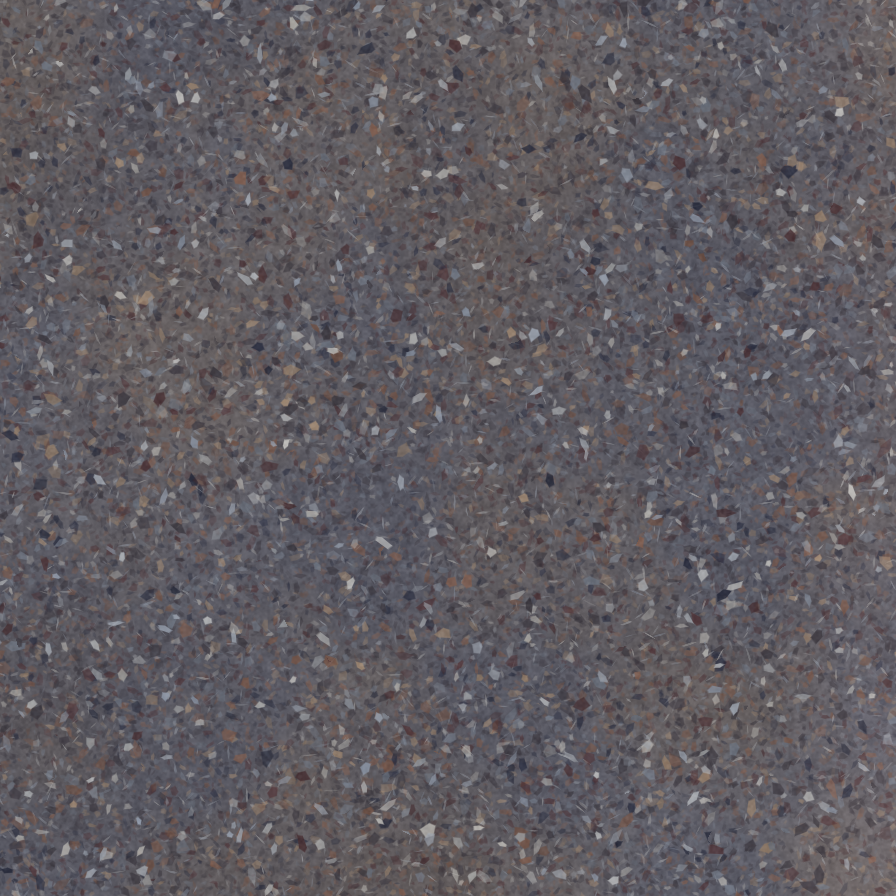
This texture is drawn by a three.js fragment shader. Its source:

```glsl
// Worn stone aggregate: a grainy grey-violet binder packed with tiny angular chips.
// Jittered cells hold random convex polygons, layered from faint fine grit to
// muted coloured stones, thin slivers and sparse pale flecks.
varying vec2 vUv;

const float TAU = 6.2831853;
const float EDGE = 0.0011;                        // chip edge softness
const vec3 BINDER = vec3(0.375, 0.365, 0.385);
const vec3 COOL_TINT = vec3(-0.022, -0.010, 0.012);
const vec3 WARM_TINT = vec3(0.024, 0.010, -0.008);
const vec3 CHARCOAL = vec3(0.235, 0.220, 0.250);
const vec3 NAVY = vec3(0.150, 0.165, 0.235);
const vec3 MAROON = vec3(0.290, 0.190, 0.205);
const vec3 RUST = vec3(0.470, 0.340, 0.285);
const vec3 TAN = vec3(0.600, 0.510, 0.425);
const vec3 SLATE = vec3(0.430, 0.460, 0.510);
const vec3 PALE = vec3(0.710, 0.700, 0.680);

vec3 hash3(vec3 p) {
  p = fract(p * vec3(0.1031, 0.1030, 0.0973));
  p += dot(p, p.yxz + 33.33);
  return fract((p.xxy + p.yxx) * p.zyx);
}

float valueNoise(vec2 p, float seed) {
  vec2 i = floor(p);
  vec2 f = fract(p);
  f = f * f * (3.0 - 2.0 * f);
  float low = mix(hash3(vec3(i, seed)).x, hash3(vec3(i + vec2(1.0, 0.0), seed)).x, f.x);
  float high = mix(hash3(vec3(i + vec2(0.0, 1.0), seed)).x, hash3(vec3(i + 1.0, seed)).x, f.x);
  return mix(low, high, f.y);
}

// Sum of four octaves, centred on zero
float fbm(vec2 p, float seed) {
  float sum = 0.0;
  float gain = 0.5;
  for (int i = 0; i < 4; i++) {
    sum += gain * (valueNoise(p, seed + float(i)) - 0.5);
    p = p * 2.03 + 7.1;
    gain *= 0.55;
  }
  return sum;
}

// Irregular five-sided convex chip
float chipDistance(vec2 p, float radius, vec3 id) {
  float d = -1.0;
  for (int i = 0; i < 5; i++) {
    vec3 h = hash3(id + float(i) * 3.7);
    float a = TAU * (float(i) + 0.6 * h.x) / 5.0;
    d = max(d, dot(p, vec2(cos(a), sin(a))) - radius * (0.7 + 0.5 * h.y));
  }
  return d;
}

vec3 stoneColour(float pick) {
  vec3 c = CHARCOAL;
  c = mix(c, NAVY, step(0.30, pick));
  c = mix(c, MAROON, step(0.41, pick));
  c = mix(c, RUST, step(0.58, pick));
  c = mix(c, SLATE, step(0.75, pick));
  c = mix(c, TAN, step(0.87, pick));
  return mix(c, PALE, step(0.96, pick));
}

// Paints one layer; paleness 1 gives only pale chips, radius is in cell units
vec3 addChips(vec3 ground, vec2 uv, float cells, float density, float radius,
              float stretch, float opacity, float paleness, float seed) {
  vec2 g = uv * cells;
  vec2 home = floor(g);
  for (int y = -1; y <= 1; y++) {
    for (int x = -1; x <= 1; x++) {
      vec2 cell = home + vec2(float(x), float(y));
      vec3 id = vec3(cell, seed);
      vec3 place = hash3(id);
      if (place.z > density) continue;
      vec3 form = hash3(id + 41.3);
      vec3 look = hash3(id + 87.9);
      vec2 p = g - cell - 0.1 - 0.8 * place.xy;
      float a = TAU * form.x;
      p = mat2(cos(a), -sin(a), sin(a), cos(a)) * p;
      float ratio = sqrt(mix(1.0, stretch, form.y));
      p *= vec2(1.0 / ratio, ratio);
      float size = radius * mix(0.55, 1.15, form.z);
      float soft = EDGE * cells;
      float cover = 1.0 - smoothstep(-soft, soft, chipDistance(p, size, id));
      vec3 stone = mix(stoneColour(look.x), mix(SLATE * 1.2, PALE, look.x), paleness);
      stone *= 0.9 + 0.2 * look.z;
      ground = mix(ground, stone, cover * opacity * mix(0.4, 1.0, look.y));
    }
  }
  return ground;
}

void main() {
  vec2 uv = vUv;

  // Binder: broad stains, cool and warm drift, fine grain
  float stain = fbm(uv * 4.0, 3.0);
  float drift = fbm(uv * 5.0 + 19.0, 11.0);
  vec3 colour = BINDER + 0.07 * stain;
  colour += mix(COOL_TINT, WARM_TINT, smoothstep(-0.25, 0.25, drift));
  colour += 0.10 * fbm(uv * 110.0, 23.0);

  // Chips, fine to coarse, gathered in loose clusters
  float cluster = 1.0 + 1.1 * fbm(uv * 7.0 + 5.0, 31.0);
  colour = addChips(colour, uv, 150.0, 0.65, 0.42, 2.5, 0.42, 0.0, 47.0);
  colour = addChips(colour, uv, 92.0, 0.55 * cluster, 0.38, 2.2, 0.65, 0.0, 59.0);
  colour = addChips(colour, uv, 88.0, 0.30, 0.21, 7.0, 0.50, 1.0, 67.0);
  colour = addChips(colour, uv, 64.0, 0.26 * cluster, 0.38, 2.0, 0.85, 0.0, 73.0);
  colour = addChips(colour, uv, 68.0, 0.12 * cluster, 0.34, 2.6, 0.95, 1.0, 89.0);

  // Surface grit and a soft warm lift towards the right edge
  colour += 0.05 * (valueNoise(uv * 330.0, 97.0) - 0.5);
  colour += vec3(0.055, 0.045, 0.040) * smoothstep(0.82, 1.0, uv.x) * (1.0 - uv.y * 0.5);
  gl_FragColor = vec4(colour, 1.0);
}
```
